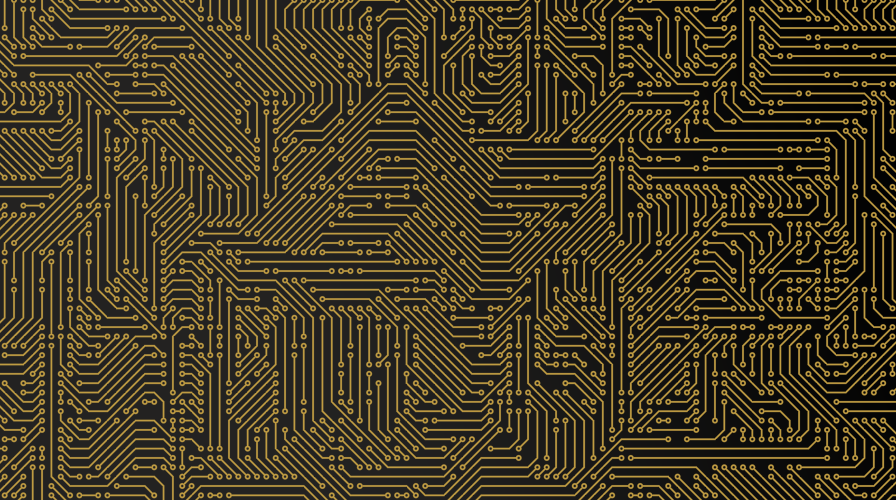
A Shadertoy shader for this pattern:

```glsl
#define ROWS 53.5        // grid rows over the canvas height
#define HALF_WIDTH 0.095 // half the trace thickness, in grid steps
#define PAD_RADIUS 0.22  // radius of the end rings, in grid steps
#define CUT_CHANCE 0.09  // share of nodes where a trace is interrupted
#define PATCH 12.0       // size of areas with a common direction
#define DETAIL 4.5       // size of the smaller direction changes
#define SOFTNESS 0.75    // edge blur in pixel units
#define GOLD vec3(0.75, 0.61, 0.26)
#define BOARD_LIGHT vec3(0.136, 0.133, 0.130)
#define BOARD_DARK vec3(0.006)

// The eight compass steps, counterclockwise from east
const ivec2 DIRS[8] = ivec2[8](
    ivec2(1, 0), ivec2(1, 1), ivec2(0, 1), ivec2(-1, 1),
    ivec2(-1, 0), ivec2(-1, -1), ivec2(0, -1), ivec2(1, -1));

float hash(ivec2 n, uint seed) {
    uint h = uint(n.x) * 1597334677u ^ uint(n.y) * 3812015801u ^ seed * 2654435769u;
    h = (h ^ (h >> 16)) * 2246822519u;
    h = (h ^ (h >> 13)) * 3266489917u;
    h ^= h >> 16;
    return float(h >> 8) / 16777216.0;
}

float valueNoise(vec2 p, uint seed) {
    ivec2 i = ivec2(floor(p));
    vec2 f = smoothstep(0.0, 1.0, fract(p));
    return mix(mix(hash(i, seed), hash(i + ivec2(1, 0), seed), f.x),
               mix(hash(i + ivec2(0, 1), seed), hash(i + ivec2(1, 1), seed), f.x), f.y);
}

// Direction index in which a node wants to continue
int heading(ivec2 node) {
    vec2 p = vec2(node);
    float turn = 9.0 * valueNoise(p / PATCH, 3u) + 2.0 * valueNoise(p / DETAIL, 8u);
    return int(floor(turn)) & 7;
}

// A node sends a trace unless it is cut or would cross the other diagonal
bool sends(ivec2 node, int h) {
    if (hash(node, 21u) < CUT_CHANCE) return false;
    if ((h & 3) != 3) return true;
    ivec2 d = DIRS[h];
    return heading(node + ivec2(d.x, 0)) != ((h + 6) & 7)
        && heading(node + ivec2(0, d.y)) != ((h + 2) & 7);
}

// Direction of the one trace a node accepts, straight first, or -1 for none
int incoming(ivec2 node) {
    int h = heading(node);
    for (int i = 0; i < 3; i++) {
        int k = (h + (i == 2 ? 7 : i)) & 7;
        ivec2 from = node - DIRS[k];
        if (heading(from) == k && sends(from, k)) return k;
    }
    return -1;
}

float segmentDistance(vec2 p, vec2 along) {
    return length(p - along * clamp(dot(p, along) / dot(along, along), 0.0, 1.0));
}

// Distance to the trace outlines, from the four nodes around the point
float circuitDistance(vec2 p) {
    ivec2 base = ivec2(floor(p));
    float traces = 1.0, rings = 1.0, holes = 1.0;
    for (int i = 0; i < 4; i++) {
        ivec2 node = base + ivec2(i & 1, i >> 1);
        vec2 q = p - vec2(node);
        float r = length(q);
        int h = heading(node);
        bool leaves = incoming(node + DIRS[h]) == h;
        bool arrives = incoming(node) >= 0;
        if (leaves) traces = min(traces, segmentDistance(q, vec2(DIRS[h])));
        if (arrives) traces = min(traces, r);
        if (leaves != arrives) {
            rings = min(rings, abs(r - PAD_RADIUS));
            holes = min(holes, r - PAD_RADIUS);
        }
    }
    return min(max(traces, -holes), rings) - HALF_WIDTH;
}

void mainImage(out vec4 fragColor, in vec2 fragCoord) {
    vec2 uv = fragCoord / iResolution.xy;
    float scale = ROWS / iResolution.y;

    // Board, darkening to the right
    float shade = smoothstep(0.3, 1.0, dot(uv, vec2(0.85, 0.15)));
    vec3 color = mix(BOARD_LIGHT, BOARD_DARK, shade);

    // Traces and end rings
    float d = circuitDistance(fragCoord * scale - 0.5);
    float blur = SOFTNESS * scale;
    color = mix(color, GOLD, 1.0 - smoothstep(-blur, blur, d));

    fragColor = vec4(color, 1.0);
}
```
